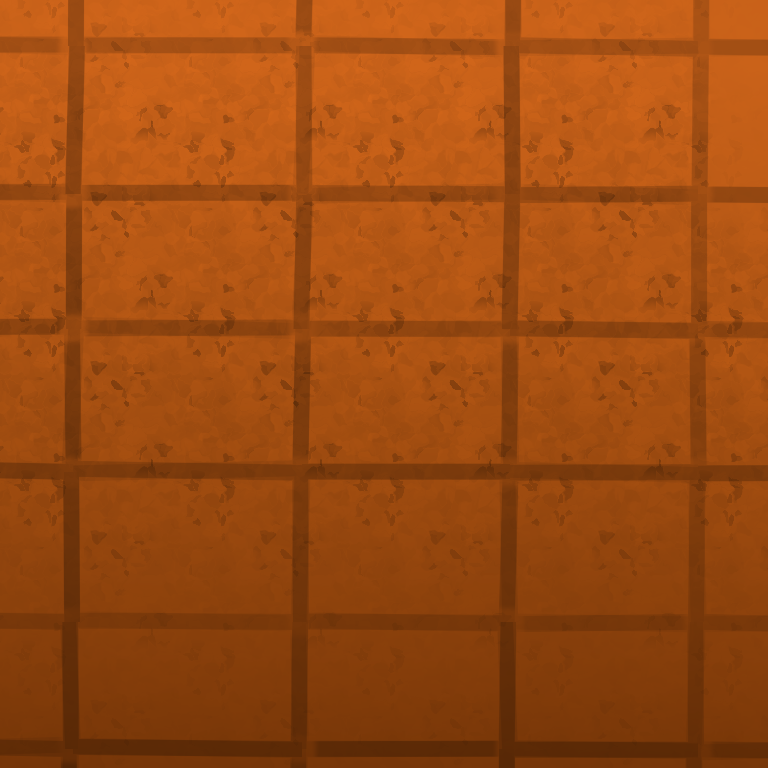
Give the GLSL for this texture, as a WebGL 2 fragment shader.

```glsl
#version 300 es
precision highp float;
// Warm orange wall: repeating chipped stone, crossed by an uneven grid of worn painted strokes.

uniform vec2 u_resolution;
out vec4 fragColor;

const vec3 TOP_COLOR = vec3(0.80, 0.388, 0.10);
const vec3 MIDDLE_COLOR = vec3(0.668, 0.32, 0.07);
const vec3 BOTTOM_COLOR = vec3(0.472, 0.214, 0.03);
const float TILES = 4.536;         // stone repeats across and down
const float LINE_WIDTH = 0.0208;
const float LINE_LEAN = 0.008;     // sideways drift of a stroke along its segment
const float END_FADE = 0.024;      // length of the worn stroke ends
const float PATCH_CONTRAST = 0.12;
const float CHIP_CONTRAST = 0.21;

// Grid lines: position, darkness
const vec2 COLUMNS[4] = vec2[4](vec2(0.095, 0.27), vec2(0.393, 0.24),
                                vec2(0.664, 0.25), vec2(0.909, 0.17));
const vec2 ROWS[6] = vec2[6](vec2(0.025, 0.23), vec2(0.190, 0.14), vec2(0.386, 0.22),
                             vec2(0.572, 0.19), vec2(0.748, 0.21), vec2(0.940, 0.20));
// Largest chips in each tile: centre, radius
const vec3 CHIPS[4] = vec3[4](vec3(0.97, 0.875, 0.046), vec3(0.585, 0.374, 0.038),
                              vec3(0.35, 0.82, 0.022), vec3(0.56, 0.20, 0.020));

float hash(vec2 p) {
    return fract(sin(dot(p, vec2(127.1, 311.7))) * 43758.5453);
}

// Value noise that wraps after the given number of cells
float noise(vec2 p, float period) {
    vec2 i = floor(p), f = fract(p);
    f = f * f * (3.0 - 2.0 * f);
    vec2 a = mod(i, period), b = mod(i + 1.0, period);
    return mix(mix(hash(a), hash(vec2(b.x, a.y)), f.x),
               mix(hash(vec2(a.x, b.y)), hash(b), f.x), f.y);
}

// Wrapping angular cells: x = random shade, y = soft mask of the cell border
vec2 flakes(vec2 p, float period) {
    vec2 base = floor(p);
    float nearest = 9.0, second = 9.0, shade = 0.0;
    for (int y = -1; y <= 1; y++)
    for (int x = -1; x <= 1; x++) {
        vec2 cell = base + vec2(x, y), id = mod(cell, period);
        vec2 site = cell + vec2(hash(id + period), hash(id + 2.7 * period));
        float d = length(p - site);
        if (d < nearest) {
            second = nearest;
            nearest = d;
            shade = hash(id + 5.3 * period);
        } else second = min(second, d);
    }
    return vec2(shade, smoothstep(0.0, 0.12, second - nearest));
}

// Darkening of the stone at p, in tile units
float stone(vec2 p, float aa) {
    vec2 warp = vec2(noise(p * 14.0, 14.0), noise(p * 14.0 + 5.0, 14.0)) - 0.5;
    vec2 tear = vec2(noise(p * 40.0, 40.0), noise(p * 40.0 + 9.0, 40.0)) - 0.5;
    vec2 q = p + 0.07 * warp + 0.026 * tear;
    vec2 broad = flakes(q * 8.0, 8.0), medium = flakes(q * 14.0, 14.0);
    vec2 fine = flakes(q * 25.0, 25.0);
    float cluster = smoothstep(0.3, 0.75, noise(p * 6.0, 6.0));
    float patches = broad.y * (broad.x - 0.5) * 0.35 + medium.y * (medium.x - 0.5) * 0.6
                  + fine.y * (fine.x - 0.5) * 0.2 + 0.12;
    float chips = fine.y * smoothstep(0.82, 1.0, fine.x) * cluster;
    chips = max(chips, 0.7 * medium.y * smoothstep(0.9, 1.0, medium.x) * cluster);
    for (int i = 0; i < 4; i++) {
        vec2 d = fract(p + 0.02 * warp + 0.025 * tear - CHIPS[i].xy + 0.5) - 0.5;
        float angle = atan(d.y, d.x);
        float rim = CHIPS[i].z * (1.0 + 0.15 * sin(3.0 * angle + float(i)) + 0.1 * sin(5.0 * angle));
        float body = 1.0 - smoothstep(-aa, aa, length(d * vec2(0.9, 1.1)) - rim);
        chips = max(chips, body * (0.8 + 0.4 * (fine.x - 0.5)));
    }
    return PATCH_CONTRAST * patches + CHIP_CONTRAST * chips;
}

// Two overlapping worn strokes; bounds are the crossings that end this segment
float strokes(float across, float along, vec2 bounds, vec2 seed, float aa) {
    float t = (along - bounds.x) / (bounds.y - bounds.x);
    float ends = min(along - bounds.x, bounds.y - along);
    float result = 0.0;
    for (int k = 0; k < 2; k++) {
        vec2 id = seed + 17.3 * float(k);
        float lean = (hash(id) - 0.5) * LINE_LEAN * (t - 0.5) * float(1 + k);
        float band = 1.0 - smoothstep(-aa, aa, abs(across - lean) - 0.5 * LINE_WIDTH);
        float wear = step(0.6, hash(id + 3.1)) * (1.0 - smoothstep(0.5 * END_FADE, END_FADE, ends));
        float weight = k == 0 ? 0.72 : 0.3;
        result += weight * band * mix(0.85, 1.1, hash(id + 8.9)) * (1.0 - 0.65 * wear);
    }
    return result;
}

void main() {
    vec2 uv = gl_FragCoord.xy / u_resolution;
    float aa = max(0.7 / min(u_resolution.x, u_resolution.y), 0.0008);

    // Shaded ground, levelling off near the top
    vec3 color = mix(BOTTOM_COLOR, MIDDLE_COLOR, min(2.0 * uv.y, 1.0));
    color = mix(color, TOP_COLOR, clamp(2.4 * (uv.y - 0.5), 0.0, 1.0));
    color *= 1.0 + 0.03 * (noise(uv * 4.0, 64.0) - 0.5);

    // Chips fade near the foot, the top edge and the upper right corner
    float corner = smoothstep(0.90, 0.94, uv.x) * smoothstep(0.66, 0.76, uv.y);
    float presence = mix(0.25, 1.0, smoothstep(0.1, 0.5, uv.y));
    presence *= (1.0 - 0.5 * smoothstep(0.86, 0.97, uv.y)) * (1.0 - 0.85 * corner);
    color *= 1.0 - presence * stone(uv * TILES, aa * TILES);

    // Grid cell around this point
    vec2 cell = vec2(0.0), low = vec2(-0.15), high = vec2(1.12);
    for (int i = 0; i < 10; i++) {
        bool upright = i < 4;
        float line = upright ? COLUMNS[min(i, 3)].x : ROWS[max(i - 4, 0)].x;
        vec2 axis = upright ? vec2(1.0, 0.0) : vec2(0.0, 1.0);
        bool passed = dot(uv, axis) > line;
        cell += passed ? axis : vec2(0.0);
        low = passed ? max(low, mix(low, vec2(line), axis)) : low;
        high = passed ? high : min(high, mix(high, vec2(line), axis));
    }

    // Painted grid, with rows sinking slightly to the right
    float paint = 0.0;
    for (int i = 0; i < 4; i++) {
        float across = uv.x - COLUMNS[i].x - 0.008 * (uv.y - 0.5);
        paint = max(paint, COLUMNS[i].y * strokes(across, uv.y, vec2(low.y, high.y), vec2(i, cell.y), aa));
    }
    for (int i = 0; i < 6; i++) {
        float across = uv.y - ROWS[i].x + 0.004 * (uv.x - 0.5);
        paint = max(paint, ROWS[i].y * strokes(across, uv.x, vec2(low.x, high.x), vec2(cell.x, i + 40), aa));
    }
    fragColor = vec4(color * (1.0 - paint), 1.0);
}
```
